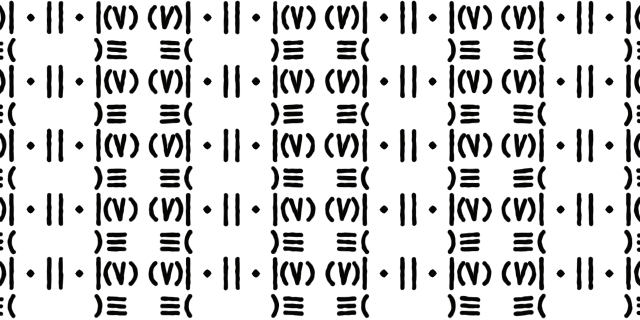
Write a WebGL 2 fragment shader that draws this pattern.

```glsl
#version 300 es
precision highp float;
// Brush-drawn black marks on white: bars, dots, bracketed wedges and triple dashes.
// Each cell is folded about its vertical axis and built from capsule and arc
// distances; hashed tilts and a little noise give the hand-made variation.

#define CANVAS_HEIGHT 384.0          // design units from bottom to top
#define CELL vec2(212.0, 76.8)       // 3.62 repeats across, 5 down
#define FIRST_AXIS 172.0             // x of the first full mirror axis
#define BAR_ROW 21.0                 // depth of the bar row below the cell top
#define DASH_ROW 39.0                // drop from bar row to dash row
#define STROKE 2.55                  // half width of a stroke
#define WOBBLE 0.9                   // edge irregularity
#define TILT 0.13                    // range of dash rotation
#define INK vec3(0.02, 0.018, 0.016)
#define PAPER vec3(1.0)

uniform vec2 u_resolution;
out vec4 fragColor;

float hash(vec2 p) {
    vec3 q = fract(vec3(p.xyx) * 0.1031);
    q += dot(q, q.yzx + 33.33);
    return fract((q.x + q.y) * q.z);
}

float noise(vec2 p) {
    vec2 i = floor(p), f = fract(p);
    f = f * f * (3.0 - 2.0 * f);
    return mix(mix(hash(i), hash(i + vec2(1, 0)), f.x),
               mix(hash(i + vec2(0, 1)), hash(i + vec2(1, 1)), f.x), f.y);
}

// Signed random value in -0.5..0.5 for one half cell and one part
float vary(vec2 key, float part) {
    return hash(key + part * vec2(17.0, 29.0)) - 0.5;
}

float segment(vec2 p, vec2 a, vec2 b) {
    vec2 ab = b - a;
    return length(p - a - ab * clamp(dot(p - a, ab) / dot(ab, ab), 0.0, 1.0));
}

// Arc with its apex at the origin, bulging to +x; rise is its depth
float arc(vec2 p, float halfHeight, float rise) {
    float radius = (halfHeight * halfHeight + rise * rise) / (2.0 * rise);
    vec2 q = vec2(p.x + radius, abs(p.y));
    vec2 tip = vec2(radius - rise, halfHeight);
    return q.y * tip.x < q.x * tip.y ? abs(length(q) - radius) : length(q - tip);
}

// Upright bars and the dot between them
float barMarks(vec2 p) {
    vec2 top = vec2(0.0, 17.3);
    float bars = min(segment(p - vec2(53.8, 0.0), -top, top),
                     segment(p - vec2(99.0, 0.0), -top, top)) - STROKE;
    vec2 q = abs(p - vec2(76.8, 0.0));
    float dotMark = mix(length(q), q.x + q.y, 0.4) - 4.9;
    return min(bars, dotMark);
}

// Leaning wedge between two brackets
float bracketedWedge(vec2 p, vec2 key) {
    p.x -= 1.6 * vary(key, 1.0);
    float outer = arc(p - vec2(44.6, 0.0), 12.3, 4.6);
    float inner = arc(vec2(8.6 - p.x, p.y), 12.3, 5.8);
    vec2 foot = vec2(26.8 + 2.0 * vary(key, 2.0), -11.5);
    float wedge = min(segment(p, vec2(34.5 + 2.0 * vary(key, 3.0), 10.8), foot),
                      segment(p, vec2(23.3 + 1.5 * vary(key, 4.0), 11.5), foot));
    return min(min(outer, inner), wedge) - STROKE;
}

// Three stacked dashes beside an inward bracket
float dashMarks(vec2 p, vec2 key) {
    float d = arc(vec2(51.8 - p.x, p.y), 11.8, 4.4);
    for (int i = -1; i <= 1; i++) {
        float part = 6.0 + float(i);
        float slope = TILT * (vary(key, 8.0) + 0.7 * vary(key, part));
        vec2 reach = vec2(9.3 + vary(key, part + 5.0), 9.3 * slope);
        d = min(d, segment(p - vec2(32.0, 8.5 * float(i)), -reach, reach));
    }
    return d - STROKE;
}

void main() {
    float unitsPerPixel = CANVAS_HEIGHT / u_resolution.y;
    vec2 pos = gl_FragCoord.xy * unitsPerPixel;

    // Cell index and position, with y measured from the bar row
    vec2 grid = vec2(pos.x - FIRST_AXIS + 0.5 * CELL.x, CANVAS_HEIGHT - pos.y) / CELL;
    vec2 cell = floor(grid);
    vec2 p = fract(grid) * CELL;
    p = vec2(p.x - 0.5 * CELL.x, BAR_ROW - p.y);

    // Mirror the halves but let each vary on its own
    vec2 key = vec2(cell.x * 2.0 + step(0.0, p.x), cell.y) + 11.0;
    p.x = abs(p.x);

    float d = min(barMarks(p), bracketedWedge(p, key));
    d = min(d, dashMarks(p + vec2(0.0, DASH_ROW), key));
    d += WOBBLE * (noise(pos / 4.5 + 40.0) - 0.5);

    float edge = 0.8 * unitsPerPixel;
    fragColor = vec4(mix(INK, PAPER, smoothstep(-edge, edge, d)), 1.0);
}
```
